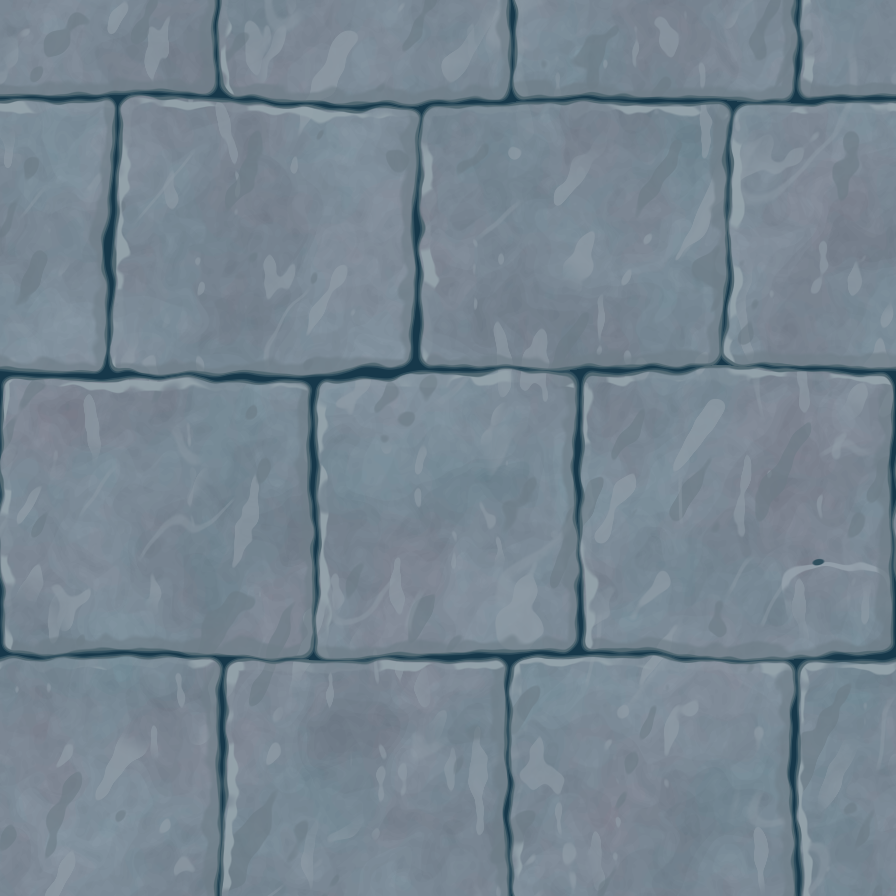
A three.js fragment shader for this texture:

```glsl
varying vec2 vUv;

vec2 randomGradient(vec2 cell) {
  vec2 k = vec2(dot(cell, vec2(127.1, 311.7)), dot(cell, vec2(269.5, 183.3)));
  return fract(sin(k) * 43758.5) * 2.0 - 1.0;
}

float corner(vec2 cell, vec2 f, vec2 offset, vec2 period) {
  return dot(randomGradient(mod(cell + offset, period) + period * 1.7), f - offset);
}

// Gradient noise that tiles over the canvas with the given cell counts
float noise(vec2 p, vec2 period) {
  p *= period;
  vec2 i = floor(p), f = fract(p);
  vec2 u = f * f * f * (f * (f * 6.0 - 15.0) + 10.0);
  float low = mix(corner(i, f, vec2(0, 0), period), corner(i, f, vec2(1, 0), period), u.x);
  float high = mix(corner(i, f, vec2(0, 1), period), corner(i, f, vec2(1, 1), period), u.x);
  return mix(low, high, u.y);
}

float fbm(vec2 p, vec2 period) {
  return noise(p, period) + 0.5 * noise(p, period * 2.0) + 0.3 * noise(p, period * 4.0);
}

// Crisp steps, like flat dabs of paint
float dabs(float v, float levels) {
  v *= levels;
  return (floor(v) + smoothstep(0.43, 0.57, fract(v))) / levels;
}

float below(float limit, float softness, float v) {
  return 1.0 - smoothstep(limit - softness, limit + softness, v);
}

void main() {
  vec2 uv = vUv;
  vec2 bend = 0.018 * vec2(noise(uv, vec2(5)), noise(uv, vec2(4)));
  vec2 rough = 0.006 * vec2(noise(uv, vec2(28)), noise(uv, vec2(31)));
  vec2 p = uv + bend + rough;

  // Three courses, each with its own three upright joints
  float y = fract(p.y + 0.111);
  float row = step(0.378, y) + step(0.694, y);
  vec2 span = row < 0.5 ? vec2(0.0, 0.378) : row < 1.5 ? vec2(0.378, 0.694) : vec2(0.694, 1.0);
  vec3 joints = row < 0.5 ? vec3(0.245, 0.569, 0.885)
              : row < 1.5 ? vec3(-0.003, 0.352, 0.645) : vec3(0.128, 0.464, 0.811);
  float lean = 0.015 * row * (y - 0.5 * (span.x + span.y));
  float x = fract(p.x - joints.x - lean);
  vec2 cuts = joints.yz - joints.x;
  float column = step(cuts.x, x) + step(cuts.y, x);
  vec2 sides = column < 0.5 ? vec2(0.0, cuts.x) : column < 1.5 ? cuts : vec2(cuts.y, 1.0);

  // Distance inward from the rounded stone outline
  vec2 size = vec2(sides.y - sides.x, span.y - span.x);
  vec2 local = vec2(x - sides.x, y - span.x);
  vec2 q = abs(local - 0.5 * size) - 0.5 * size + 0.016;
  float inside = 0.016 - length(max(q, 0.0)) - min(max(q.x, q.y), 0.0);
  float gap = 0.0028 + 0.007 * noise(uv, vec2(9)) + 0.003 * noise(uv, vec2(37));

  // Painted stone face
  vec3 shadeSlate = vec3(0.45, 0.50, 0.55);
  vec3 midSlate = vec3(0.49, 0.55, 0.60);
  vec3 paleSlate = vec3(0.56, 0.61, 0.65);
  vec2 slant = vec2(uv.x - 0.5 * uv.y, uv.y);
  vec2 daub = uv + bend + 0.03 * vec2(noise(uv, vec2(21)), noise(uv, vec2(23)));
  float stoneTone = 0.2 * randomGradient(vec2(column, row) + 3.0).x;
  float patches = fbm(daub, vec2(6)) + 0.45 * noise(slant + rough, vec2(20, 8));
  float tone = dabs(0.66 + stoneTone + 1.45 * patches, 3.5);
  vec3 color = mix(shadeSlate, midSlate, clamp(tone, -0.2, 1.4));
  float hue = dabs(fbm(daub, vec2(6, 5)) + 0.25 * noise(uv, vec2(40)), 5.0);
  color += clamp(hue, -0.6, 0.6) * vec3(0.045, -0.012, -0.008);
  color += 0.03 * dabs(noise(daub, vec2(46, 38)), 4.0);
  color += 0.02 * dabs(noise(uv + rough, vec2(86, 78)), 3.0);

  // Slanted brush strokes, upright scrapes and faint creases
  float worn = smoothstep(-0.05, 0.1, noise(uv, vec2(6)));
  float stroke = noise(slant + rough, vec2(26, 8)) + 0.3 * noise(uv, vec2(36));
  color = mix(color, paleSlate, 0.7 * smoothstep(0.25, 0.28, stroke) * worn);
  float scrape = noise(uv + rough, vec2(44, 11)) + 0.25 * noise(uv, vec2(50));
  color = mix(color, paleSlate, 0.6 * smoothstep(0.28, 0.32, scrape) * (1.0 - worn));
  color = mix(color, vec3(0.42, 0.48, 0.52), 0.6 * below(-0.31, 0.02, stroke));
  float crease = below(0.02, 0.01, abs(noise(slant + rough, vec2(10, 6))));
  color = mix(color, paleSlate, 0.4 * crease * smoothstep(0.1, 0.2, noise(uv, vec2(8))));

  // Chipped corner with a broken pale lip and a small pit
  vec2 chip = abs(p + rough - vec2(0.935, 0.315)) - vec2(0.04, 0.035);
  float chipEdge = length(max(chip, 0.0)) + min(max(chip.x, chip.y), 0.0) - 0.015;
  float lip = below(0.003, 0.001, abs(chipEdge)) * smoothstep(0.3, 0.36, p.y);
  color = mix(color, paleSlate + 0.03, 0.8 * lip * smoothstep(-0.3, 0.0, noise(uv, vec2(34))));
  float pit = below(0.004, 0.001, length((p - vec2(0.918, 0.37)) * vec2(0.6, 1.0)));
  color = mix(color, vec3(0.19, 0.31, 0.37), pit);

  // Shaded lower right edges and broken light along the upper left
  float fray = 0.014 * noise(uv, vec2(24)) + 0.008 * noise(uv, vec2(55));
  float farEdge = min(size.x - local.x, local.y) + fray;
  float litEdge = min(local.x, size.y - local.y) + fray;
  color = mix(color, vec3(0.43, 0.49, 0.53), 0.65 * below(0.016, 0.003, farEdge));
  float broken = smoothstep(-0.06, 0.06, noise(uv, vec2(13)) + 0.5 * noise(uv, vec2(32)));
  float rim = below(0.013, 0.0015, litEdge) * smoothstep(gap + 0.002, gap + 0.004, inside);
  color = mix(color, vec3(0.58, 0.64, 0.67), rim * mix(0.15, 0.9, broken));

  // Joint: grey border, then dark, then deepest core
  float border = gap + 0.002 + 0.004 * noise(uv, vec2(42));
  color = mix(color, vec3(0.32, 0.41, 0.45), below(max(border, 0.0022), 0.001, inside));
  color = mix(color, vec3(0.19, 0.31, 0.37), below(gap, 0.0008, inside));
  color = mix(color, vec3(0.09, 0.22, 0.29), below(gap - 0.0018, 0.0008, inside));

  gl_FragColor = vec4(color, 1.0);
}
```
